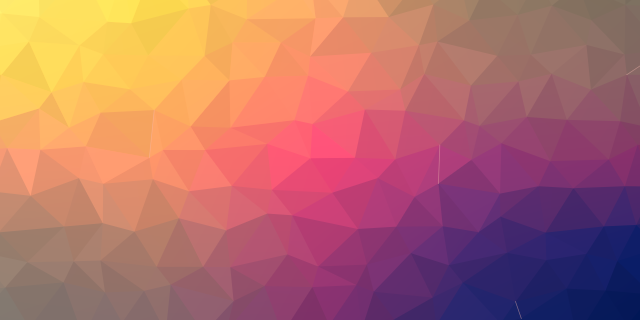
This background is drawn by a Shadertoy shader. Its source:

```glsl
const vec2 GRID_DENSITY = vec2(7.6, 9.2);   // mesh cells per canvas height
const vec2 GRID_SHIFT = vec2(0.3, 0.2);
const vec2 JITTER = vec2(0.7, 0.58);
const float FACET_FLATNESS = 0.88;
const float SHADE_RANGE = 0.085;
const float SEAM_WIDTH = 0.003;
const vec3 SEAM_COLOR = vec3(0.95, 0.72, 0.68);

vec2 hash2(vec2 cell) {
    vec3 q = fract(cell.xyx * vec3(0.1031, 0.1030, 0.0973));
    q += dot(q, q.yzx + 33.33);
    return fract((q.xx + q.yz) * q.zy);
}

// Five evenly spaced colour stops
vec3 ramp(float t, vec3 a, vec3 b, vec3 c, vec3 d, vec3 e) {
    t = clamp(t, 0.0, 1.0) * 4.0;
    vec3 color = mix(a, b, min(t, 1.0));
    color = mix(color, c, clamp(t - 1.0, 0.0, 1.0));
    color = mix(color, d, clamp(t - 2.0, 0.0, 1.0));
    return mix(color, e, clamp(t - 3.0, 0.0, 1.0));
}

// Horizontal ramps blended from the bottom to the top
vec3 backdrop(vec2 uv) {
    vec3 floorBand = ramp(uv.x, vec3(0.49, 0.46, 0.43), vec3(0.52, 0.41, 0.42),
        vec3(0.50, 0.18, 0.42), vec3(0.10, 0.14, 0.42), vec3(0.00, 0.09, 0.34));
    vec3 duskBand = ramp(uv.x, vec3(0.62, 0.51, 0.44), vec3(0.72, 0.50, 0.42),
        vec3(0.71, 0.24, 0.46), vec3(0.29, 0.16, 0.45), vec3(0.06, 0.12, 0.42));
    vec3 pinkBand = ramp(uv.x, vec3(1.00, 0.62, 0.47), vec3(1.00, 0.58, 0.41),
        vec3(1.00, 0.28, 0.47), vec3(0.60, 0.23, 0.47), vec3(0.52, 0.18, 0.40));
    vec3 amberBand = ramp(uv.x, vec3(1.00, 0.84, 0.33), vec3(1.00, 0.76, 0.34),
        vec3(1.00, 0.51, 0.43), vec3(0.67, 0.45, 0.42), vec3(0.54, 0.40, 0.40));
    vec3 skyBand = ramp(uv.x, vec3(1.00, 0.92, 0.43), vec3(1.00, 0.86, 0.31),
        vec3(0.99, 0.65, 0.42), vec3(0.60, 0.49, 0.40), vec3(0.48, 0.43, 0.37));
    return ramp(uv.y, floorBand, duskBand, pinkBand, amberBand, skyBand);
}

// Jittered mesh vertex, with odd rows shifted by half a cell
vec2 meshVertex(vec2 cell) {
    vec2 stagger = vec2(0.5 * mod(cell.y, 2.0), 0.0);
    vec2 offset = (hash2(cell + 41.0) - 0.5) * JITTER;
    return (cell + stagger + offset - GRID_SHIFT) / GRID_DENSITY;
}

// Signed distance to a line, positive on its left
float leftOf(vec2 p, vec2 a, vec2 b) {
    vec2 edge = b - a, toPoint = p - a;
    return (edge.x * toPoint.y - edge.y * toPoint.x) / length(edge);
}

float segmentDistance(vec2 p, vec2 a, vec2 b) {
    vec2 edge = b - a;
    float t = clamp(dot(p - a, edge) / dot(edge, edge), 0.0, 1.0);
    return length(p - a - edge * t);
}

// Facet colour premultiplied by its antialiased coverage
vec4 facet(vec2 p, vec2 a, vec2 b, vec2 c, vec2 seed, float aspect, float pixel) {
    float inside = min(leftOf(p, a, b), min(leftOf(p, b, c), leftOf(p, c, a)));
    float coverage = clamp(inside / pixel + 0.5, 0.0, 1.0);
    if (coverage <= 0.0) return vec4(0.0);
    vec2 samplePoint = mix(p, (a + b + c) / 3.0, FACET_FLATNESS);
    float shade = 1.0 + (hash2(seed).x - 0.5) * SHADE_RANGE;
    vec3 color = backdrop(samplePoint / vec2(aspect, 1.0)) * shade;
    return vec4(color, 1.0) * coverage;
}

void mainImage(out vec4 fragColor, in vec2 fragCoord) {
    float pixel = 1.0 / iResolution.y;
    float aspect = iResolution.x * pixel;
    vec2 p = fragCoord * pixel;
    vec2 home = floor(p * GRID_DENSITY + GRID_SHIFT);
    vec4 total = vec4(0.0);
    float seam = 0.0;

    // Split each nearby quad along its shorter diagonal
    for (int row = -1; row <= 1; row++) {
        for (int column = -2; column <= 1; column++) {
            vec2 cell = home + vec2(column, row);
            vec2 a = meshVertex(cell);
            vec2 b = meshVertex(cell + vec2(1.0, 0.0));
            vec2 c = meshVertex(cell + vec2(1.0, 1.0));
            vec2 d = meshVertex(cell + vec2(0.0, 1.0));
            if (distance(b, d) < distance(a, c)) {
                vec2 first = a;
                a = b; b = c; c = d; d = first;
            }
            total += facet(p, a, b, c, cell + 7.0, aspect, pixel);
            total += facet(p, a, c, d, cell + 93.5, aspect, pixel);

            // Rare pale hairlines between facets
            float visible = step(0.975, hash2(cell + 17.0).y);
            float line = 1.0 - smoothstep(0.0, SEAM_WIDTH, segmentDistance(p, a, c));
            seam = max(seam, visible * line);
        }
    }

    vec3 color = total.rgb / max(total.a, 0.001);
    fragColor = vec4(mix(color, SEAM_COLOR, 0.35 * seam), 1.0);
}
```
